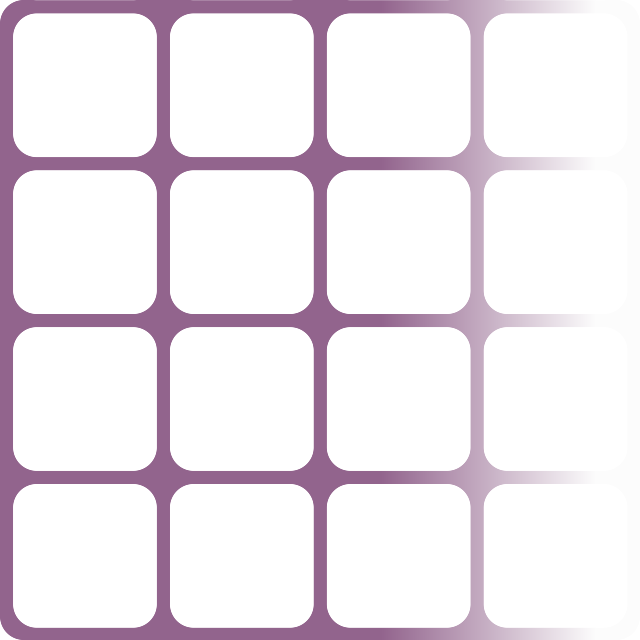
Reproduce this pattern procedurally as a Shadertoy shader.

```glsl
float roundedBox(vec2 p, vec2 halfSize, float radius) {
    vec2 d = abs(p) - halfSize + radius;
    return length(max(d, 0.0)) + min(max(d.x, d.y), 0.0) - radius;
}

void mainImage(out vec4 fragColor, in vec2 fragCoord) {
    vec2 uv = fragCoord / iResolution.xy;
    float pixel = 1.0 / iResolution.y;

    // Four by four rounded windows, centred on the canvas
    float pitch = 0.2451;
    vec2 cell = (fract((uv - vec2(0.5004, 0.4991)) / pitch) - 0.5) * pitch;
    float window = roundedBox(cell, vec2(0.1123), 0.037);

    // Outer frame with rounded corners
    float frame = roundedBox(uv - 0.5, vec2(0.5), 0.037);
    float lattice = smoothstep(-0.5 * pixel, 0.5 * pixel, window)
                  * (1.0 - smoothstep(-0.5 * pixel, 0.5 * pixel, frame));

    // Bars fade from plum to near white on the right
    float fade = clamp((uv.x - 0.596) / 0.335, 0.0, 1.0);
    vec3 bar = mix(vec3(0.573, 0.392, 0.553), vec3(0.988), fade);

    fragColor = vec4(mix(vec3(1.0), bar, lattice), 1.0);
}
```
